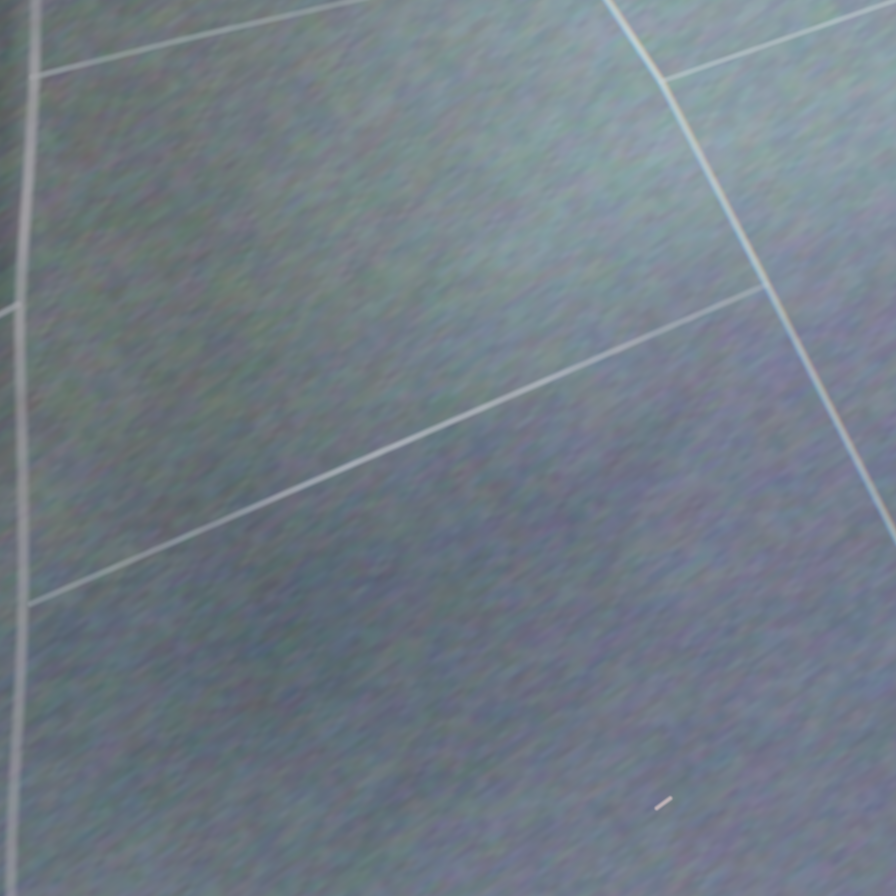
This texture is drawn by a Shadertoy shader. Its source:

```glsl
// Blue-grey stone floor tiles seen at a slant, parted by thin pale joints.
// Soft gradients light the slabs, slanted colour noise gives the grain,
// and distances to line segments draw the joints with uneven wear.

float hash(vec2 p) {
    return fract(sin(dot(p, vec2(127.1, 311.7))) * 43758.5453);
}

float noise(vec2 p) {
    vec2 i = floor(p), f = fract(p);
    f = f * f * (3.0 - 2.0 * f);
    return mix(mix(hash(i), hash(i + vec2(1, 0)), f.x),
               mix(hash(i + vec2(0, 1)), hash(i + vec2(1, 1)), f.x), f.y);
}

float fbm(vec2 p) {
    float sum = 0.0, gain = 0.5;
    for (int i = 0; i < 4; i++) {
        sum += gain * noise(p);
        p = p * 2.03 + 17.3;
        gain *= 0.5;
    }
    return sum / 0.9375;
}

// Signed offset across a segment; its size is the distance to it
float segment(vec2 p, vec2 a, vec2 b) {
    vec2 ap = p - a, ab = b - a;
    float d = length(ap - ab * clamp(dot(ap, ab) / dot(ab, ab), 0.0, 1.0));
    return ab.x * ap.y < ab.y * ap.x ? d : -d;
}

// Soft-edged coverage of a line
float line(float d, float halfWidth) {
    float w = max(halfWidth, 1.0 / iResolution.y);
    return 1.0 - smoothstep(0.1 * w, 1.3 * w, abs(d));
}

// Light falling from the upper right over the slabs
vec3 slab(vec2 p) {
    vec3 low = mix(vec3(0.385, 0.43, 0.47), vec3(0.43, 0.46, 0.53), smoothstep(0.2, 0.95, p.x));
    vec3 high = mix(vec3(0.42, 0.455, 0.465), vec3(0.47, 0.54, 0.565), smoothstep(0.15, 0.75, p.x));
    vec3 col = mix(low, high, smoothstep(-0.12, 0.2, p.y - 0.31 - 0.433 * p.x));
    col += vec3(0.085, 0.085, 0.09) * exp(-5.0 * dot(p - vec2(1.02, 0.93), p - vec2(1.02, 0.93)));
    col += 0.035 * exp(-14.0 * dot(p - vec2(0.58, 0.86), p - vec2(0.58, 0.86)));
    col -= 0.025 * exp(-12.0 * dot(p - vec2(0.3, 0.3), p - vec2(0.3, 0.3)));
    col += 0.025 * smoothstep(0.3, 0.0, p.y);
    return col - 0.07 * smoothstep(0.035, 0.0, p.x) * smoothstep(0.3, 0.8, p.y);
}

// Blotches and slanted grain, separate in each channel
vec3 grain(vec2 p) {
    vec2 q = mat2(0.82, -0.57, 0.57, 0.82) * p;
    vec3 g = vec3(0.05 * (fbm(q * vec2(7, 12)) - 0.5));
    for (int c = 0; c < 3; c++) {
        vec2 shift = vec2(31.7, 57.3) * float(c);
        g[c] += 0.055 * (noise(q * vec2(48, 95) + shift) - 0.5)
              + 0.025 * (fbm(q * vec2(18, 32) + shift) - 0.5);
    }
    return g + 0.035 * (noise(q * vec2(80, 180)) - 0.5);
}

void mainImage(out vec4 fragColor, in vec2 fragCoord) {
    vec2 p = fragCoord / iResolution.xy;
    vec3 col = slab(p) + grain(p);
    float wear = 0.75 + 0.5 * fbm(p * 16.0);

    // Cross joints, brightest along the middle one
    float middle = segment(p, vec2(0.034, 0.326), vec2(0.855, 0.682));
    float glow = 0.4 + 0.4 * exp(-22.0 * pow(p.x - 0.5, 2.0));
    col = mix(col, vec3(0.71, 0.73, 0.76), line(middle, 0.0046) * glow * wear);
    float upper = min(abs(segment(p, vec2(0.036, 0.914), vec2(0.2, 0.955))),
                      abs(segment(p, vec2(0.2, 0.955), vec2(0.41, 1.003))));
    col = mix(col, vec3(0.63, 0.67, 0.68), line(upper, 0.0046) * 0.55 * wear);
    float corner = segment(p, vec2(0.738, 0.909), vec2(1.0, 1.0));
    col = mix(col, vec3(0.71, 0.76, 0.78), line(corner, 0.004) * 0.65 * wear);
    float stub = segment(p, vec2(-0.01, 0.644), vec2(0.02, 0.66));
    col = mix(col, vec3(0.63, 0.65, 0.67), line(stub, 0.005) * 0.7);

    // Left joint, wide and blurred, bowed slightly
    float bow = mix(0.012, 0.026, smoothstep(0.0, 0.36, p.y));
    bow += 0.014 * smoothstep(0.62, 1.0, p.y) - 0.004 * exp(-60.0 * pow(p.y - 0.64, 2.0));
    float fade = 0.55 + 0.2 * smoothstep(0.45, 0.8, p.y) - 0.25 * smoothstep(0.9, 1.0, p.y);
    col = mix(col, vec3(0.66, 0.65, 0.67), line(p.x - bow, 0.0085) * fade * wear);

    // Right joint, bent near the top, with faint colour fringes
    float bend = segment(p, vec2(0.676, 1.003), vec2(0.738, 0.909));
    float run = segment(p, vec2(0.738, 0.909), vec2(0.855, 0.684));
    float foot = segment(p, vec2(0.855, 0.684), vec2(1.003, 0.395));
    float d = abs(bend) < abs(run) ? bend : run;
    d = abs(foot) < abs(d) ? foot : d;
    float shine = mix(0.55, 0.85, smoothstep(0.5, 0.95, p.y));
    vec3 fringe = vec3(line(d + 0.0013, 0.0055), line(d, 0.0055), line(d - 0.0013, 0.0055));
    col = mix(col, vec3(0.77, 0.81, 0.83), fringe * shine * wear);

    // Small bright chip in the front slab
    float chip = segment(p, vec2(0.733, 0.098), vec2(0.748, 0.109));
    col = mix(col, vec3(0.8, 0.74, 0.75), line(chip, 0.0032) * 0.85);

    fragColor = vec4(clamp(col, 0.0, 1.0), 1.0);
}
```
